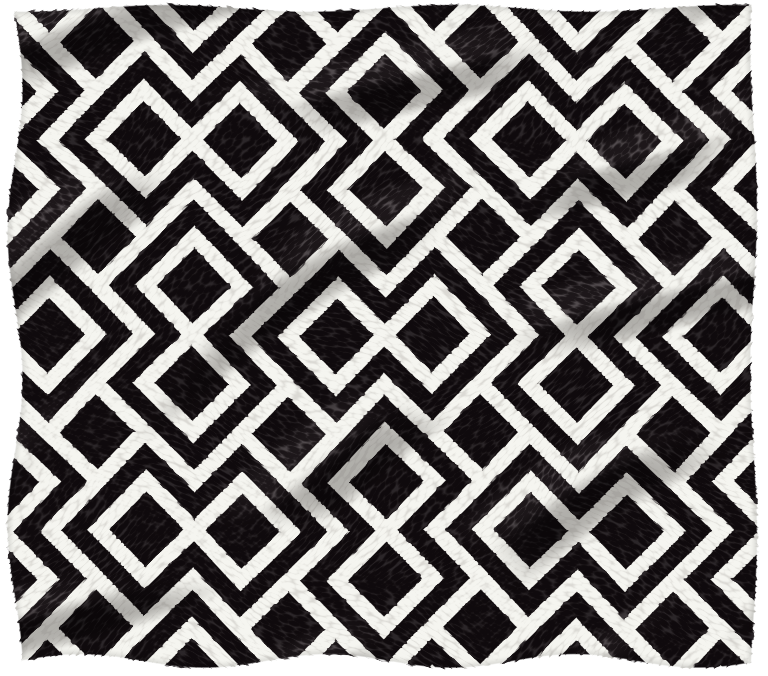
This pattern is drawn by a Shadertoy shader. Its source:

```glsl
// Plush throw with interlocked figure-eight diamonds in black and white, softly creased.

const vec2  CENTER = vec2(0.570, 0.504);    // middle motif, in canvas heights
const vec2  UNIT = vec2(0.0711, 0.0722);    // quarter of the motif spacing
const float HALF_LINE = 0.215;              // half width of white bands, in units
const float FUZZ = 0.05;                    // raggedness of the dyed edges
const vec2  STRAND_DENSITY = vec2(62.0, 190.0);
const vec3  BACKDROP = vec3(1.0);
const vec3  CREAM = vec3(0.96, 0.96, 0.94);
const vec3  CREAM_SHADE = vec3(0.79, 0.78, 0.76);
const vec3  INK = vec3(0.06, 0.04, 0.05);
const vec3  CHARCOAL = vec3(0.17, 0.15, 0.16);
const vec3  SHEEN = vec3(0.15, 0.145, 0.145);

vec2 hash2(vec2 p) {
    vec3 h = fract(p.xyx * vec3(0.1031, 0.1030, 0.0973));
    h += dot(h, h.yzx + 33.33);
    return fract((h.xx + h.yz) * h.zy);
}

mat2 rotation(float a) {
    return mat2(cos(a), sin(a), -sin(a), cos(a));
}

// Distance to the nearest cell point
float cellular(vec2 p) {
    vec2 id = floor(p), f = fract(p);
    float nearest = 2.0;
    for (int y = -1; y <= 1; y++)
    for (int x = -1; x <= 1; x++) {
        vec2 o = vec2(x, y);
        nearest = min(nearest, length(o + hash2(id + o) - f));
    }
    return nearest;
}

// Elongated cells in two combing directions, blended by layered sines
float furStrands(vec2 p) {
    vec2 bent = p + 0.012 * sin(p.yx * vec2(23.0, 19.0));
    float a = cellular(rotation(0.45) * bent * STRAND_DENSITY);
    float b = cellular(rotation(-0.75) * bent * STRAND_DENSITY + 41.0);
    float comb = sin(p.x * 9.0 + 2.0 * sin(p.y * 7.0)) + sin(p.y * 13.0 - p.x * 4.0);
    return smoothstep(0.35, 0.95, mix(a, b, smoothstep(-0.5, 0.5, comb)));
}

// Diagonal creases that fade in and out along their length
float crease(vec2 p, float phase) {
    float across = dot(p, vec2(-0.42, 0.91));
    float along = dot(p, vec2(0.91, 0.42));
    float wave = sin(across * 27.0 + 1.3 * sin(along * 5.0 + across * 3.0) + phase);
    float fade = 0.5 + 0.5 * sin(along * 11.0 + 2.4 * sin(across * 9.0));
    return smoothstep(0.45, 1.0, wave) * smoothstep(0.15, 0.8, fade);
}

// Signed diamond-metric distance from the white bands, in units
float bandDistance(vec2 p) {
    vec2 home = round(p / 4.0);
    float d = 9.0;
    for (int y = -1; y <= 1; y++)
    for (int x = -1; x <= 1; x++) {
        vec2 id = home + vec2(x, y);
        vec2 q = abs(p - 4.0 * id);
        if (mod(id.x + id.y, 2.0) > 0.5) q = q.yx;   // alternate upright and lying
        d = min(d, abs(q.x - 1.0) + q.y);
    }
    vec2 corner = abs(abs(p - 4.0 * home) - 2.0);
    float filler = 1.0 - corner.x - corner.y;        // lone diamond between motifs
    float line = d < 2.0 ? min(abs(d - 1.0), 2.0 - d) : filler;
    return line - HALF_LINE;
}

// Distance inside the rippled outline of the cloth
float clothInside(vec2 p, float aspect) {
    float left = p.x - 0.021 - 0.011 * cos(14.6 * (p.y - 0.87));
    float right = aspect - p.x - 0.020 - 0.005 * sin(13.0 * p.y + 2.0);
    float bottom = p.y - 0.021 - 0.010 * cos(17.2 * (p.x - 0.485));
    float top = 1.0 - p.y - 0.011 - 0.005 * sin(15.0 * p.x + 1.0);
    return min(min(left, right), min(bottom, top));
}

void mainImage(out vec4 fragColor, in vec2 fragCoord) {
    vec2 p = fragCoord / iResolution.y;
    float pixel = 1.0 / iResolution.y;
    float strand = furStrands(p);

    // Woven motif, slightly pulled by the creases
    vec2 pull = 0.0022 * sin(p.yx * vec2(16.0, 13.0) + vec2(0.7, 2.1));
    float band = bandDistance((p + pull - CENTER) / UNIT) + FUZZ * (strand - 0.4);
    float soft = pixel / UNIT.x;
    float dark = smoothstep(-soft, soft, band);

    // Pile and crease lighting
    float shadow = crease(p, 0.0);
    float glow = crease(p, -1.5);
    vec3 cream = mix(CREAM, CREAM_SHADE, clamp(0.6 * strand + 0.75 * shadow, 0.0, 1.0));
    cream *= 1.0 - 0.17 * shadow;
    vec3 black = mix(INK, CHARCOAL, clamp(1.1 * strand, 0.0, 1.0));
    black += SHEEN * glow * (0.35 + 0.65 * strand);
    black *= 1.0 - 0.3 * shadow;

    float inside = clothInside(p, iResolution.x / iResolution.y);
    float cloth = smoothstep(-pixel, pixel, inside + 0.003 * (strand - 0.5));
    vec3 color = mix(cream, black, dark) * mix(0.9, 1.0, smoothstep(0.0, 0.012, inside));
    fragColor = vec4(mix(BACKDROP, color, cloth), 1.0);
}
```
